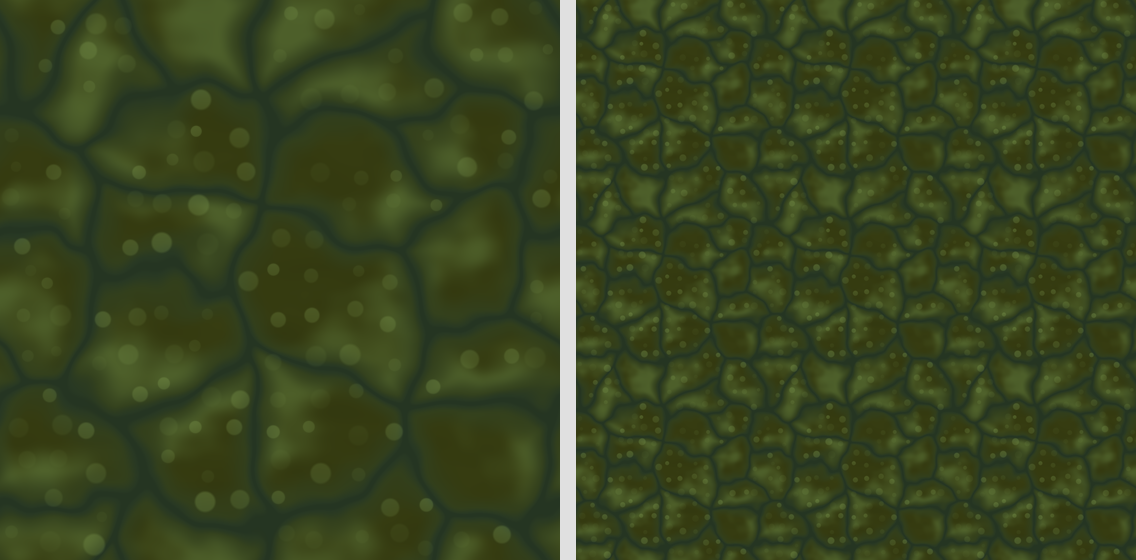
Left, the tile; right, the same tile 3 across and 3 down.
Reproduce this texture procedurally as a three.js fragment shader.

```glsl
// Mossy rounded stones with soft pale spots, parted by dark teal seams; tiles on all sides.
varying vec2 vUv;

const vec2 STONE_GRID = vec2(4.0, 5.0);
const vec3 SEAM_TEAL = vec3(0.155, 0.220, 0.140);
const vec3 SHOULDER_GREEN = vec3(0.196, 0.248, 0.112);
const vec3 DARK_MOSS = vec3(0.207, 0.230, 0.064);
const vec3 LIGHT_MOSS = vec3(0.302, 0.372, 0.165);
const vec3 SPOT_GREEN = vec3(0.440, 0.540, 0.280);

struct Stone {
  float edge;   // rounded distance to the nearest seam
  vec2 offset;  // position relative to the stone's seed
  vec2 id;      // wrapped grid cell
};

vec2 hash2(vec2 p) {
  vec3 q = fract(p.xyx * vec3(0.1031, 0.1030, 0.0973));
  q += dot(q, q.yzx + 33.33);
  return fract((q.xx + q.yz) * q.zy);
}

float cornerSlope(vec2 corner, vec2 toPoint, vec2 period) {
  return dot(hash2(mod(corner, period) + period.yx * 3.0) * 2.0 - 1.0, toPoint);
}

// Gradient noise that wraps after a whole number of repeats
float wrappedNoise(vec2 uv, vec2 period) {
  vec2 p = uv * period;
  vec2 i = floor(p);
  vec2 f = p - i;
  vec2 w = f * f * f * (f * (f * 6.0 - 15.0) + 10.0);
  vec2 e = vec2(1.0, 0.0);
  float low = mix(cornerSlope(i, f, period), cornerSlope(i + e, f - e, period), w.x);
  float high = mix(cornerSlope(i + e.yx, f - e.yx, period),
                   cornerSlope(i + e.xx, f - e.xx, period), w.x);
  return 1.5 * mix(low, high, w.y);
}

// Jittered seed; every other column is staggered to break up the rows
vec2 seedPoint(vec2 cell) {
  vec2 jitter = mix(vec2(0.08, 0.18), vec2(0.92, 0.82), hash2(mod(cell, STONE_GRID) + 7.0));
  float stagger = 0.5 * mod(cell.x, 2.0) - 0.25;
  return (cell + jitter + vec2(0.0, stagger)) / STONE_GRID;
}

// Voronoi stone under a point, with bent outlines and softened corners
Stone findStone(vec2 uv) {
  vec2 bend = vec2(wrappedNoise(uv, vec2(5.0)), wrappedNoise(uv, vec2(6.0)));
  vec2 ripple = vec2(wrappedNoise(uv, vec2(13.0)), wrappedNoise(uv, vec2(15.0)));
  vec2 p = uv + 0.065 * bend + 0.016 * ripple;
  vec2 home = floor(p * STONE_GRID);
  vec2 nearestCell = home;
  vec2 nearest = vec2(9.0);
  for (int y = -1; y <= 1; y++) {
    for (int x = -1; x <= 1; x++) {
      vec2 cell = home + vec2(float(x), float(y));
      vec2 toSeed = seedPoint(cell) - p;
      if (dot(toSeed, toSeed) < dot(nearest, nearest)) {
        nearest = toSeed;
        nearestCell = cell;
      }
    }
  }
  float sum = 0.0;
  const float sharpness = 150.0;
  for (int y = -2; y <= 2; y++) {
    for (int x = -2; x <= 2; x++) {
      if (x == 0 && y == 0) continue;
      vec2 toSeed = seedPoint(nearestCell + vec2(float(x), float(y))) - p;
      float border = dot(0.5 * (nearest + toSeed), normalize(toSeed - nearest));
      sum += exp(-sharpness * border);
    }
  }
  return Stone(-log(sum) / sharpness, -nearest, mod(nearestCell, STONE_GRID));
}

// Light and dark moss, split along a random direction per stone
vec3 mossColour(Stone stone, vec2 uv) {
  float angle = 6.2832 * hash2(stone.id + 31.0).x;
  float slope = dot(stone.offset, vec2(cos(angle), sin(angle)));
  float blotch = wrappedNoise(uv, vec2(8.0)) + 0.45 * wrappedNoise(uv, vec2(18.0));
  float strokes = wrappedNoise(uv, vec2(9.0, 22.0));
  float light = smoothstep(-0.4, 0.55, 5.5 * slope + 0.6 * blotch + 0.15 * strokes);
  return mix(DARK_MOSS, LIGHT_MOSS, light) * (1.0 + 0.05 * strokes);
}

// Moss fades to a green shoulder, then to the seam with its thin dark core
vec3 stoneColour(Stone stone, vec2 uv) {
  float edge = stone.edge + 0.005 * wrappedNoise(uv, vec2(14.0));
  vec3 colour = mix(SHOULDER_GREEN, mossColour(stone, uv), smoothstep(0.008, 0.062, edge));
  colour = mix(SEAM_TEAL, colour, smoothstep(0.002, 0.021, edge));
  return colour * mix(0.94, 1.0, smoothstep(0.002, 0.007, stone.edge));
}

// Translucent round spots, one per grid cell, kept inside the stones that bear them
vec3 addSpots(vec3 colour, vec2 uv, float count) {
  vec2 cell = floor(uv * count);
  vec2 key = mod(cell, count) + 11.0;
  vec2 look = hash2(key + 57.0);
  float radius = mix(0.15, 0.32, look.x);
  vec2 centre = (cell + mix(vec2(radius), vec2(1.0 - radius), hash2(key))) / count;
  Stone stone = findStone(centre);
  float present = step(0.020, stone.edge) * step(hash2(stone.id + 83.0).x, 0.76);
  vec2 local = (uv - centre) * count / radius;
  float disc = present * (1.0 - smoothstep(0.76, 1.04, length(local)));
  float glow = mix(0.10, 0.55, look.y * look.y) * (1.0 + 0.15 * local.y);
  return mix(colour, mix(colour * 1.25, SPOT_GREEN, 0.65), disc * glow);
}

void main() {
  vec3 colour = stoneColour(findStone(vUv), vUv);
  gl_FragColor = vec4(addSpots(colour, vUv, 15.0), 1.0);
}
```
